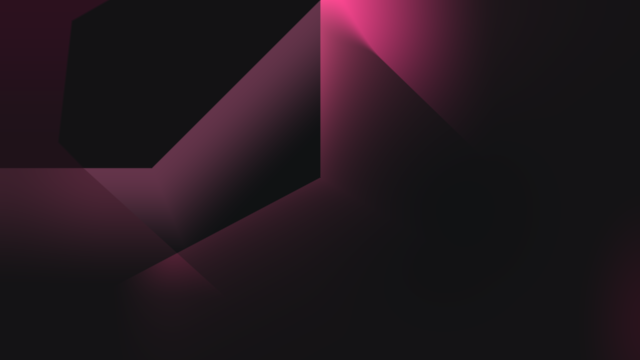
A Shadertoy shader for this background:

```glsl
const vec3 INK = vec3(0.078, 0.074, 0.082);
const vec3 COOL_INK = vec3(0.062, 0.069, 0.075);
const vec3 WINE = vec3(0.055, -0.005, 0.022);
const vec3 MAUVE = vec3(0.33, 0.135, 0.215);
const vec3 ROSE = vec3(0.68, 0.19, 0.37);
const vec3 MAGENTA = vec3(0.42, 0.07, 0.22);

// Signed distance to the line a-b, positive on its left
float side(vec2 p, vec2 a, vec2 b) {
    vec2 d = normalize(b - a);
    return dot(p - a, vec2(-d.y, d.x));
}

// Soft coverage of the region where d is positive
float cover(float d, float softness) {
    return smoothstep(-softness, softness, d);
}

// Smooth fade from one at zero to nothing at reach
float fade(float d, float reach) {
    return 1.0 - smoothstep(0.0, reach, d);
}

void mainImage(out vec4 fragColor, in vec2 fragCoord) {
    vec2 p = fragCoord / iResolution.y;
    float aspect = iResolution.x / iResolution.y;
    p.x *= 1.7778 / aspect;
    float px = 1.0 / iResolution.y;

    // Corners shared by the facets
    vec2 apex = vec2(0.890, 1.0);
    vec2 notch = vec2(0.422, 0.533);
    vec2 elbow = vec2(0.890, 0.507);
    vec2 tip = vec2(0.492, 0.297);
    vec2 shoulder = vec2(0.232, 0.533);
    vec2 hexTop = vec2(0.302, 1.0);
    vec2 hexUpper = vec2(0.200, 0.942);
    vec2 hexLower = vec2(0.162, 0.605);

    // Facet distances
    float upper = min(p.y - notch.y, side(p, notch, apex));
    float hexagon = min(side(p, hexTop, hexUpper),
                    min(side(p, hexUpper, hexLower), side(p, hexLower, shoulder)));
    float slope = side(p, tip, elbow);
    float seam = side(p, shoulder, tip);
    float front = min(apex.x - p.x, slope);

    // Ground with a cooler pool right of the centre
    vec3 ground = mix(INK, COOL_INK, fade(length(p - vec2(1.2, 0.42)), 0.45));

    // Light spilling out behind the front panel
    float height = smoothstep(0.42, 1.0, p.y);
    float spill = exp(min(front, 0.0) / mix(0.10, 0.17, height));
    float strength = mix(0.24, 1.0, height) * smoothstep(0.30, 0.52, p.x);
    vec3 behind = ground + ROSE * spill * strength;

    // Bright folded beam at the top right
    float foldEdge = side(p, apex, vec2(1.369, 0.536));
    float foldSoft = mix(0.06, px, smoothstep(0.90, 1.06, p.x));
    float beam = fade(p.x - 0.97, 0.42) * smoothstep(0.48, 0.95, p.y);
    behind += MAGENTA * beam * cover(foldEdge, foldSoft);

    // Small translucent overlap below the tip
    float overlap = cover(-seam, px) * smoothstep(0.16, 0.30, p.y);
    behind += vec3(0.09, 0.015, 0.04) * overlap * smoothstep(0.33, 0.48, p.x);

    // Front panel and the lower left facet, both lit from the upper edge
    float below = max(-upper, 0.0);
    vec3 panel = COOL_INK + MAUVE * fade(below, 0.27);
    float leftLight = fade(below, 0.34) * mix(0.6, 0.9, smoothstep(0.0, 0.3, p.x));
    vec3 leftFacet = INK + vec3(0.27, 0.085, 0.155) * leftLight;
    vec3 facets = mix(leftFacet, panel, cover(seam, px));
    vec3 color = mix(behind, facets, cover(front, px));

    // Upper left facet with the dark hexagon
    vec3 wine = INK + WINE * mix(0.8, 1.7, smoothstep(0.6, 1.0, p.y));
    vec3 upperFacet = mix(wine, INK * 0.96, cover(hexagon, px * 1.5));
    color = mix(color, upperFacet, cover(upper, px));

    // Faint glow in the lower right corner
    color += vec3(0.085, 0.0, 0.03) * fade(length((p - vec2(1.80, 0.10)) * vec2(1.5, 0.8)), 0.32);

    fragColor = vec4(clamp(color, 0.0, 1.0), 1.0);
}
```
